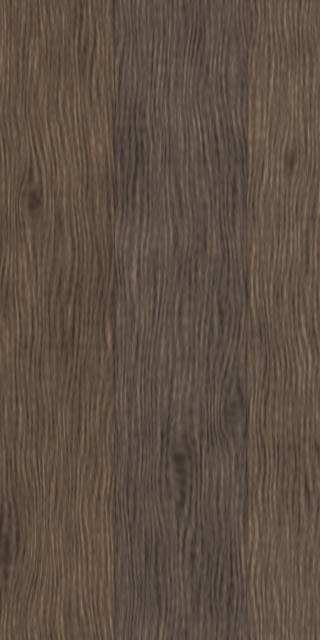
Reproduce this texture procedurally as a Shadertoy shader.

```glsl
const float TAU = 6.28318;
const float SEAM_LEFT = 0.358;
const float SEAM_RIGHT = 0.772;

const vec3 GROOVE = vec3(0.235, 0.200, 0.183);
const vec3 BROWN = vec3(0.368, 0.313, 0.270);
const vec3 TAN = vec3(0.535, 0.450, 0.372);

// Knots: centre x, centre y, radius
const vec3 KNOTS[5] = vec3[5](
    vec3(0.10, 1.375, 0.050), vec3(0.91, 1.505, 0.040),
    vec3(0.567, 0.562, 0.060), vec3(0.735, 0.724, 0.045),
    vec3(0.01, 0.300, 0.085));

vec2 gradientAt(vec2 cell) {
    float angle = TAU * fract(sin(dot(cell, vec2(127.1, 311.7))) * 43758.5);
    return vec2(cos(angle), sin(angle));
}

float gradientNoise(vec2 p) {
    vec2 i = floor(p), f = p - i;
    vec2 w = f * f * f * (f * (f * 6.0 - 15.0) + 10.0);
    vec2 e = vec2(0.0, 1.0);
    float low = mix(dot(gradientAt(i), f),
                    dot(gradientAt(i + e.yx), f - e.yx), w.x);
    float high = mix(dot(gradientAt(i + e.xy), f - e.xy),
                     dot(gradientAt(i + e.yy), f - e.yy), w.x);
    return mix(low, high, w.y);
}

float plankIndex(float x) {
    return step(SEAM_LEFT, x) + step(SEAM_RIGHT, x);
}

// Bends the grain around each knot; returns grain position and knot darkness
vec2 bendGrain(vec2 p, float plank) {
    float u = p.x + 0.045 * gradientNoise(p * vec2(3.0, 1.3) + plank * 17.0)
                  + 0.006 * gradientNoise(p * vec2(9.0, 7.0) + plank * 31.0);
    float dark = 0.0;
    for (int i = 0; i < 5; i++) {
        vec3 knot = KNOTS[i];
        float samePlank = 1.0 - step(0.5, abs(plankIndex(knot.x) - plank));
        vec2 d = (p - knot.xy) / (knot.z * vec2(1.0, 2.0));
        float r2 = dot(d, d);
        u -= samePlank * 0.75 * knot.z * d.x * exp(-r2);
        dark += samePlank * (0.3 * exp(-7.0 * r2) + 0.12 * exp(-r2));
    }
    return vec2(u, dark);
}

// Growth lines, broken fibres and fine pores, centred on zero
float grainTone(float u, float y, float plank) {
    vec2 g = vec2(u, y) + plank * vec2(3.7, 5.3);
    float wander = gradientNoise(g * vec2(16.0, 4.5));
    float lines = sin(TAU * (g.x * 58.0 + 1.5 * wander));
    float strength = 0.15 + 0.16 * gradientNoise(g * vec2(24.0, 5.0) + 40.0);
    float fibres = gradientNoise(g * vec2(105.0, 8.0));
    float strands = gradientNoise(g * vec2(38.0, 3.0) + 70.0);
    float pores = gradientNoise(g * vec2(170.0, 42.0));
    return strength * lines + 0.34 * fibres + 0.20 * strands + 0.26 * pores;
}

vec3 woodColour(float tone) {
    vec3 c = mix(GROOVE, BROWN, smoothstep(-0.05, 0.55, tone));
    return mix(c, TAN, smoothstep(0.45, 1.1, tone));
}

vec3 plankTint(float x, float blur) {
    vec3 tint = mix(vec3(1.00, 0.965, 0.92), vec3(0.955, 0.965, 0.98),
                    smoothstep(-blur, blur, x - SEAM_LEFT));
    return mix(tint, vec3(1.05, 1.035, 1.01),
               smoothstep(-blur, blur, x - SEAM_RIGHT));
}

void mainImage(out vec4 fragColor, in vec2 fragCoord) {
    vec2 p = fragCoord / iResolution.x;
    float pixel = 1.0 / iResolution.x;
    float plank = plankIndex(p.x);
    vec2 bent = bendGrain(p, plank);

    // Broad light and dark drifts along the boards
    float drift = gradientNoise(p * vec2(5.0, 1.6) + plank * 9.0)
                + 0.5 * gradientNoise(bent.x * vec2(14.0, 0.0) + p.y * vec2(0.0, 2.5));
    float tone = 0.51 + grainTone(bent.x, p.y, plank) + 0.16 * drift - bent.y;
    vec3 colour = woodColour(tone) * plankTint(p.x, pixel);

    // Soft shadow in the joints
    float joint = min(abs(p.x - SEAM_LEFT), abs(p.x - SEAM_RIGHT));
    colour *= 1.0 - 0.14 * (1.0 - smoothstep(0.0, 0.003 + pixel, joint));

    fragColor = vec4(colour, 1.0);
}
```
